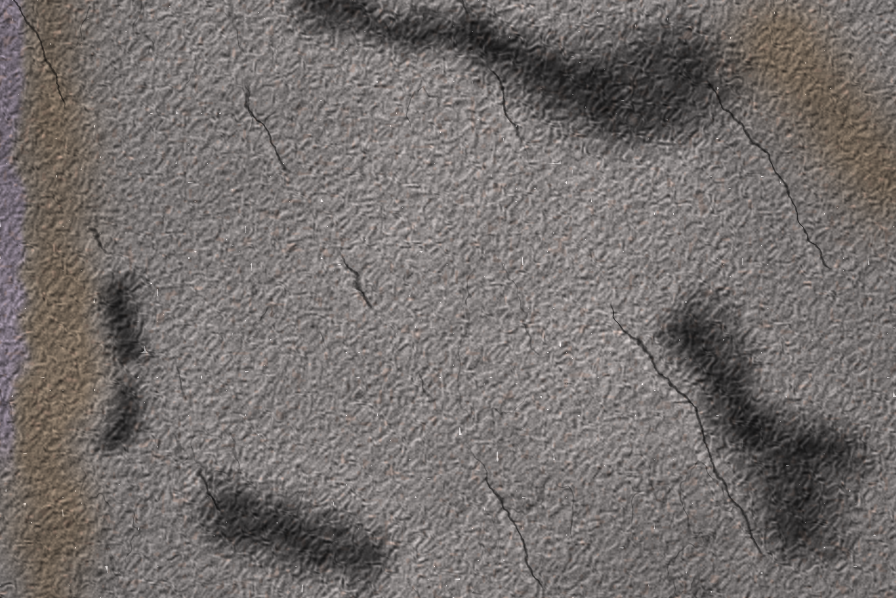
This texture is drawn by a Shadertoy shader. Its source:

```glsl
// Weathered grey sandstone slab: gritty grain, slanted cracks, flakes and sooty stains.

const vec3 STONE = vec3(0.515, 0.498, 0.495);
const vec3 OCHRE = vec3(0.47, 0.405, 0.335);
const vec3 MAUVE = vec3(0.53, 0.49, 0.54);
const vec3 RUST = vec3(0.56, 0.45, 0.40);
const vec3 SOOT = vec3(0.27, 0.275, 0.28);   // multiplies the stone below it
const vec2 CRACK_DIR = vec2(0.456, -0.89);
const float GRAIN_FREQ = 165.0;
const float GRAIN_GAIN = 0.33;
const float GRIT_GAIN = 0.13;
const float RELIEF_GAIN = 0.30;
const float CRACK_SPACING = 0.35;
const int CRACKS = 4;
const int STAINS = 9;

// Soot streaks as segments (start, end) with their half widths
const vec4 STREAK[STAINS] = vec4[STAINS](
    vec4(0.53, 0.98, 0.80, 0.93), vec4(0.82, 0.91, 1.02, 0.84),
    vec4(1.04, 0.84, 1.14, 0.87), vec4(1.17, 0.46, 1.25, 0.29),
    vec4(1.27, 0.27, 1.40, 0.24), vec4(1.31, 0.20, 1.36, 0.12),
    vec4(0.20, 0.51, 0.22, 0.42), vec4(0.205, 0.33, 0.205, 0.29),
    vec4(0.40, 0.14, 0.60, 0.07));
const float STREAK_WIDTH[STAINS] = float[STAINS](
    0.035, 0.055, 0.085, 0.050, 0.050, 0.055, 0.032, 0.032, 0.055);

float hash(vec2 p) {
    vec3 q = fract(p.xyx * 0.1031);
    q += dot(q, q.yzx + 33.33);
    return fract((q.x + q.y) * q.z);
}

float noise(vec2 p) {
    vec2 i = floor(p), f = fract(p);
    f = f * f * (3.0 - 2.0 * f);
    return mix(mix(hash(i), hash(i + vec2(1, 0)), f.x),
               mix(hash(i + vec2(0, 1)), hash(i + vec2(1, 1)), f.x), f.y);
}

float fbm(vec2 p) {
    float sum = 0.0, amp = 0.5;
    for (int i = 0; i < 5; i++) {
        sum += amp * noise(p);
        p = mat2(1.6, 1.2, -1.2, 1.6) * p + 17.3;
        amp *= 0.5;
    }
    return sum / 0.969;
}

float segmentDistance(vec2 p, vec2 a, vec2 b) {
    vec2 ab = b - a;
    return length(p - a - ab * clamp(dot(p - a, ab) / dot(ab, ab), 0.0, 1.0));
}

// Soft, ragged soot coverage
float soot(vec2 p) {
    vec2 q = p + 0.07 * (vec2(fbm(p * 9.0), fbm(p * 9.0 + 40.0)) - 0.5);
    float clear = 1.0;
    for (int i = 0; i < STAINS; i++) {
        float d = segmentDistance(q, STREAK[i].xy, STREAK[i].zw) / STREAK_WIDTH[i];
        clear *= 1.0 - 0.85 * exp(-0.9 * d * d);
    }
    return (1.0 - clear) * (0.65 + 0.6 * fbm(p * 25.0));
}

// Broken slanted cracks: x is the dark line, y the pale lip beside it
vec2 cracks(vec2 p) {
    float across = dot(p, vec2(-CRACK_DIR.y, CRACK_DIR.x));
    float along = dot(p, CRACK_DIR);
    vec2 result = vec2(0);
    for (int i = 0; i < CRACKS; i++) {
        float id = float(i);
        float wobble = 0.10 * (noise(vec2(along * 4.0, id * 7.1)) - 0.5)
                     + 0.035 * (fbm(p * 22.0) - 0.5);
        float d = across - 0.44 - CRACK_SPACING * id - wobble;
        float present = smoothstep(0.42, 0.62, noise(vec2(along * 11.0, id * 5.7 + 3.0)));
        float width = 0.002 + 0.004 * noise(p * 30.0);
        result.x = max(result.x, present * smoothstep(width, 0.0, abs(d)));
        result.y = max(result.y, present * smoothstep(0.014, 0.0, abs(d + 0.012)));
    }
    return result;
}

// Curved edges of small chipped flakes
float flakes(vec2 p) {
    float contour = abs(fbm(p * vec2(11.0, 8.0) + 5.0) - 0.5);
    float patches = smoothstep(0.57, 0.72, fbm(p * 6.0 + 31.0));
    return patches * smoothstep(0.022, 0.0, contour);
}

void mainImage(out vec4 fragColor, in vec2 fragCoord) {
    vec2 p = fragCoord / iResolution.y;
    float rightEdge = iResolution.x / iResolution.y;

    // Broad tints: ochre near both sides, mauve strip along the left
    float cloud = fbm(p * 3.0 + 9.0);
    float ragged = 0.08 * (fbm(p * 8.0) - 0.5);
    float ochre = exp(-pow((p.x - 0.09 + ragged) / 0.065, 2.0))
                + exp(-pow(segmentDistance(p, vec2(1.30, 0.92), vec2(1.48, 0.70)) / 0.08, 2.0));
    float strip = smoothstep(0.045, 0.025, p.x + ragged) * smoothstep(0.18, 0.30, p.y);
    vec3 color = mix(STONE, OCHRE, clamp(ochre * (0.4 + cloud), 0.0, 0.8));
    color = mix(color, MAUVE, strip);

    // Broad light and shade
    float centre = exp(-2.2 * dot(p - vec2(0.5 * rightEdge, 0.52), p - vec2(0.5 * rightEdge, 0.52)));
    color *= 0.86 + 0.15 * centre + 0.26 * (cloud - 0.5);

    // Grain and relief lit from the upper left
    vec2 g = p * GRAIN_FREQ + 2.0 * noise(p * 60.0);
    float grain = noise(g) - noise(g + vec2(-0.5, 0.7));
    float grit = noise(p * GRAIN_FREQ * 1.9 + 50.0) - 0.5;
    float relief = fbm(p * 14.0) - fbm(p * 14.0 + vec2(-0.12, 0.16));
    color *= 1.0 + GRAIN_GAIN * 1.6 * grain + GRIT_GAIN * 2.0 * grit + RELIEF_GAIN * relief;
    color = mix(color, RUST * (0.9 + grain), 0.35 * smoothstep(0.72, 0.95, noise(p * 110.0 + 70.0)));

    // Cracks, flakes, soot and rare bright specks
    vec2 crack = cracks(p);
    color *= (1.0 + 0.12 * crack.y) * (1.0 - 0.55 * crack.x) * (1.0 - 0.28 * flakes(p));
    color *= mix(vec3(1), SOOT, clamp(soot(p) - 0.25 * grain, 0.0, 1.0) * smoothstep(0.0, 0.25, soot(p)));
    color += 0.35 * smoothstep(0.965, 0.995, noise(p * 95.0 + 120.0));

    fragColor = vec4(clamp(color, 0.0, 1.0), 1.0);
}
```
